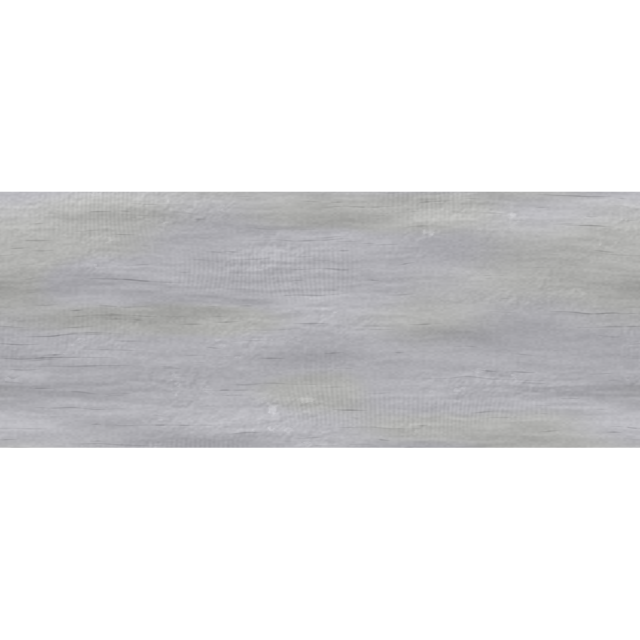
This texture is drawn by a Shadertoy shader. Its source:

```glsl
// A wide band of weathered grey board, grained along x, on a white ground.
// Wrapping noise gives drifts, streaks and grain; cellular scatter gives the
// cracks; an embossed height gives chipped spots. Every lattice is periodic.

#define BAND_BOTTOM 0.3005
#define BAND_TOP 0.7005
#define BASE_TONE 0.687
#define DRIFT 0.095
#define STREAK 0.12
#define FIBRE 0.05
#define GRAIN 0.035
#define RELIEF 0.11
#define SAW_LINES 140.0
#define SAW_DEPTH 0.012
#define CRACK_DEPTH 0.13
#define CRACK_WIDTH 0.0012

const vec3 COOL_TINT = vec3(-0.003, -0.004, 0.016);
const vec3 WARM_TINT = vec3(-0.001, 0.000, -0.008);

float hash(vec2 cell, float seed) {
    uvec3 q = uvec3(ivec3(vec3(cell, seed)));
    uint h = q.x * 1597u + q.y * 51749u + q.z * 7919u;
    h = (h ^ (h >> 15)) * 73471u + 911u;
    h = (h ^ (h >> 13)) * 95279u;
    h ^= h >> 16;
    return float(h & 65535u) / 65535.0;
}

// Value noise with a whole number of cells per canvas, so it wraps.
float noise(vec2 uv, vec2 cells, float seed) {
    vec2 p = uv * cells, i = floor(p), f = p - i;
    f = f * f * (3.0 - 2.0 * f);
    vec2 a = mod(i, cells), b = mod(i + 1.0, cells);
    return mix(mix(hash(a, seed), hash(vec2(b.x, a.y), seed), f.x),
               mix(hash(vec2(a.x, b.y), seed), hash(b, seed), f.x), f.y);
}

float fbm(vec2 uv, vec2 cells, float seed) {
    float sum = 0.0, weight = 0.5;
    for (int k = 0; k < 4; k++) {
        sum += weight * noise(uv, cells, seed + float(k));
        cells *= 2.0;
        weight *= 0.55;
    }
    return sum / 1.01;
}

// One tapered horizontal crack in some of the cells.
float cracks(vec2 uv, vec2 cells, float share, float seed) {
    float soft = 0.7 / iResolution.y, dark = 0.0;
    vec2 home = floor(uv * cells);
    for (int y = -1; y <= 1; y++)
    for (int x = -1; x <= 1; x++) {
        vec2 cell = home + vec2(x, y), id = mod(cell, cells);
        if (hash(id, seed) > share) continue;
        vec2 centre = (cell + vec2(hash(id, seed + 1.0), hash(id, seed + 2.0))) / cells;
        float halfLength = mix(0.25, 0.95, hash(id, seed + 3.0)) / cells.x;
        vec2 d = uv - centre;
        float taper = max(0.0, 1.0 - abs(d.x) / halfLength);
        float width = CRACK_WIDTH * (0.4 + 0.6 * taper);
        float line = 1.0 - smoothstep(width - soft, width + soft, abs(d.y));
        dark = max(dark, line * sqrt(taper) * mix(0.3, 1.0, hash(id, seed + 4.0)));
    }
    return dark;
}

float chipHeight(vec2 uv) {
    return 0.6 * noise(uv, vec2(90.0, 130.0), 50.0) + 0.4 * noise(uv, vec2(190.0, 250.0), 51.0);
}

vec3 board(vec2 uv) {
    // Bend the grain gently.
    vec2 bent = uv;
    bent.y += 0.010 * (noise(uv, vec2(7.0, 9.0), 1.0) - 0.5)
            + 0.005 * (noise(uv, vec2(26.0, 34.0), 2.0) - 0.5);

    // Long soft drifts, streaks, fibres and fine grain.
    float tone = BASE_TONE;
    tone += DRIFT * (noise(bent, vec2(4.0, 23.0), 3.0) - 0.5);
    tone += STREAK * (fbm(bent, vec2(6.0, 38.0), 10.0) - 0.5);
    float fibrous = smoothstep(0.25, 0.75, noise(uv, vec2(4.0, 13.0), 15.0));
    tone += FIBRE * mix(0.5, 1.3, fibrous) * (noise(bent, vec2(18.0, 210.0), 16.0) - 0.5);
    tone += GRAIN * (noise(uv, vec2(210.0, 330.0), 17.0) - 0.5);

    // Chipped plaster, lit from the upper left, in scattered clusters.
    float worn = smoothstep(0.47, 0.72, fbm(uv, vec2(7.0, 15.0), 20.0));
    float slope = chipHeight(uv) - chipHeight(uv + vec2(-0.002, 0.002));
    tone += RELIEF * (0.12 + worn) * slope;
    float flake = smoothstep(0.68, 0.82, fbm(uv, vec2(40.0, 64.0), 25.0));
    tone += 0.07 * worn * flake;

    // Faint upright saw marks in a few patches.
    float sawn = smoothstep(0.55, 0.85, noise(uv, vec2(6.0, 14.0), 30.0));
    float phase = SAW_LINES * uv.x + 2.5 * noise(uv, vec2(9.0, 12.0), 31.0);
    tone += SAW_DEPTH * sawn * sin(6.283185 * phase);

    // Long cracks and short nicks, broken up along their length.
    float broken = smoothstep(0.2, 0.6, noise(uv, vec2(80.0, 60.0), 40.0));
    float crack = max(cracks(bent, vec2(9.0, 34.0), 0.30, 60.0),
                      0.7 * cracks(bent, vec2(34.0, 70.0), 0.14, 70.0));
    tone -= CRACK_DEPTH * crack * mix(0.35, 1.0, broken);

    float warmth = smoothstep(0.45, 0.8, noise(bent, vec2(6.0, 18.0), 80.0));
    return vec3(tone) + mix(COOL_TINT, WARM_TINT, warmth);
}

void mainImage(out vec4 fragColor, in vec2 fragCoord) {
    vec2 uv = fragCoord / iResolution.xy;
    float soft = 0.6 / iResolution.y;
    float inside = smoothstep(-soft, soft, min(uv.y - BAND_BOTTOM, BAND_TOP - uv.y));
    fragColor = vec4(mix(vec3(1.0), board(uv), inside), 1.0);
}
```
